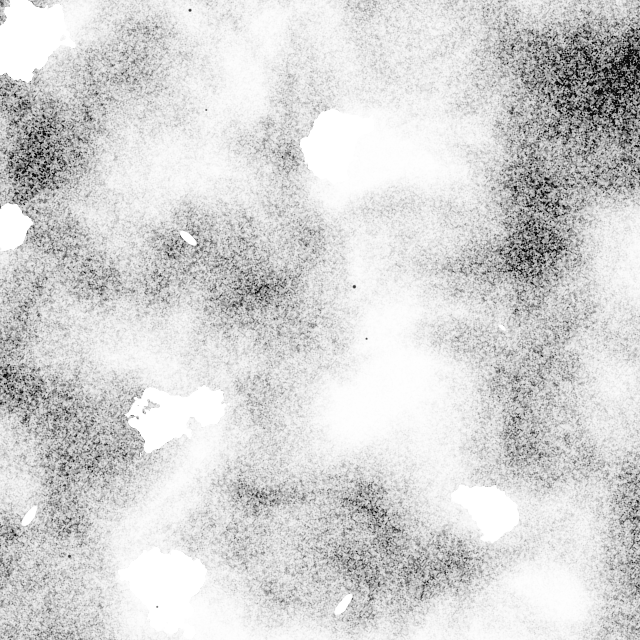
Write a Shadertoy shader that draws this texture.

```glsl
// Grey watercolour wash on rough white paper, with torn blank patches and specks.
// Warped gradient noise sets the local pigment density; fine value noise turns
// it into speckled grain; looped blobs with rough rims mask out bare paper.

#define WASH_SCALE 3.2     // broad clouds across the canvas
#define WASH_WARP 0.09     // how far the clouds are bent
#define WASH_LOW -0.53     // noise level where pigment begins
#define WASH_HIGH 0.63     // noise level of full pigment
#define PIGMENT 0.74       // mean ink at full pigment
#define GRAIN_SCALE 490.0  // grains across the canvas
#define GRAIN_CONTRAST 0.41
#define BIG_PATCHES 6
#define ALL_PATCHES 10     // the rest are small slivers
#define SPECKS 12

vec2 hash2(vec2 p) {
    vec3 h = fract(p.xyx * vec3(0.1031, 0.1030, 0.0973));
    h += dot(h, h.yzx + 33.33);
    return fract((h.xx + h.yz) * h.zy);
}

// Slope of one lattice corner, evaluated at f inside the cell
float cornerSlope(vec2 cell, vec2 f, vec2 corner) {
    return dot(hash2(cell + corner) * 2.0 - 1.0, f - corner);
}

// Smooth noise around zero
float gradientNoise(vec2 p) {
    vec2 i = floor(p), f = fract(p);
    vec2 u = f * f * f * (f * (f * 6.0 - 15.0) + 10.0);
    float low = mix(cornerSlope(i, f, vec2(0)), cornerSlope(i, f, vec2(1, 0)), u.x);
    float high = mix(cornerSlope(i, f, vec2(0, 1)), cornerSlope(i, f, vec2(1)), u.x);
    return mix(low, high, u.y);
}

// Cheap noise around zero, for grain
float valueNoise(vec2 p) {
    vec2 i = floor(p), f = fract(p);
    vec2 u = f * f * (3.0 - 2.0 * f);
    float low = mix(hash2(i).x, hash2(i + vec2(1, 0)).x, u.x);
    float high = mix(hash2(i + vec2(0, 1)).x, hash2(i + vec2(1, 1)).x, u.x);
    return mix(low, high, u.y) - 0.5;
}

const mat2 turn = mat2(0.8, 0.6, -0.6, 0.8);

float fbm(vec2 p) {
    float sum = 0.0, weight = 1.0;
    for (int i = 0; i < 5; i++) {
        sum += weight * gradientNoise(p);
        p = turn * p * 2.03 + 17.3;
        weight *= 0.52;
    }
    return sum;
}

// Paper grain with a spread of about one: grains, pairs and clumps
float grain(vec2 p) {
    vec2 q = turn * p * GRAIN_SCALE;
    float fine = valueNoise(q + 5.0);
    float coarse = valueNoise(turn * q * 0.53 + 91.0);
    float clump = valueNoise(turn * turn * q * 0.24 + 37.0);
    return 4.67 * (0.87 * fine + 0.45 * coarse + 0.2 * clump);
}

void mainImage(out vec4 fragColor, in vec2 fragCoord) {
    vec2 p = fragCoord / iResolution.y;
    float pixel = 1.0 / iResolution.y;

    // Broad wash, a little lighter down the middle
    vec2 bend = vec2(gradientNoise(p * 5.0 + 3.7), gradientNoise(p * 5.0 + 41.2));
    float wash = fbm((p + WASH_WARP * bend) * WASH_SCALE + 23.6);
    wash += 0.06 * (4.0 * abs(p.x - 0.55) - 1.0);

    // Bare patches: crisp rough rim, faded on one side
    float ragged = fbm(p * 12.0 + 61.0);
    float bare = 0.0, rim = 0.0;
    for (int i = 1; i <= ALL_PATCHES; i++) {
        float id = float(i);
        vec2 rnd = hash2(vec2(id, 7.0));
        vec2 centre = fract(0.5 + id * vec2(0.7549, 0.5698));
        bool big = i <= BIG_PATCHES;
        float radius = big ? mix(0.03, 0.06, rnd.x) : mix(0.006, 0.01, rnd.x);
        float stretch = big ? mix(0.8, 1.25, rnd.y) : mix(0.5, 1.8, rnd.y);
        vec2 q = p - centre;
        vec2 shape = turn * q * vec2(stretch, 1.0 / stretch);
        float edge = length(shape) - radius * (1.0 + 1.4 * ragged);
        bare = max(bare, 1.0 - smoothstep(-pixel, pixel, edge));
        rim = max(rim, 1.0 - smoothstep(0.0, 0.004, abs(edge)));
        vec2 fade = (q - radius * (rnd.yx * 2.0 - 1.0)) / (1.3 * radius);
        wash -= (big ? 0.3 : 0.0) * exp(-dot(fade, fade));
    }

    // Pigment settles unevenly in the paper
    float level = clamp((wash - WASH_LOW) / (WASH_HIGH - WASH_LOW), 0.0, 1.0);
    float density = (0.006 + PIGMENT * level * level) * (1.0 + 0.3 * rim);
    float ink = density * exp(GRAIN_CONTRAST * grain(p) - 0.08);
    ink *= 1.0 - bare;

    // Scattered dark specks
    for (int i = 0; i < SPECKS; i++) {
        vec2 q = p - hash2(vec2(float(i), 53.0));
        float radius = mix(0.001, 0.0025, hash2(vec2(float(i), 29.0)).x);
        float edge = length(q) - radius * (1.0 + ragged);
        ink = max(ink, 0.8 * (1.0 - smoothstep(-pixel, pixel, edge)));
    }

    fragColor = vec4(vec3(1.0 - min(ink, 0.95)), 1.0);
}
```
